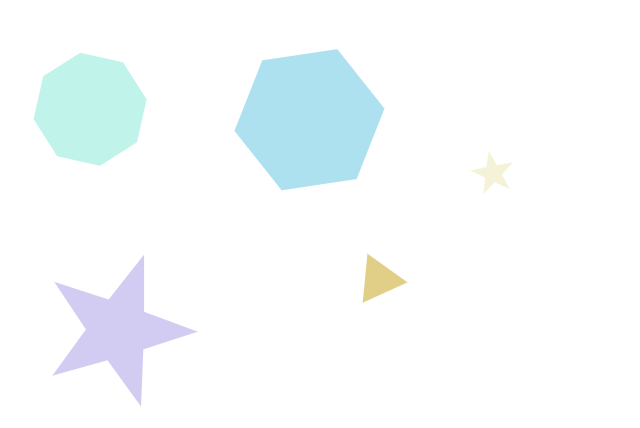
This background is drawn by a Shadertoy shader. Its source:

```glsl
const float PI = 3.14159265;

// Palette
const vec3 PAPER    = vec3(1.0);
const vec3 MINT     = vec3(0.753, 0.953, 0.914);
const vec3 SKY      = vec3(0.682, 0.882, 0.937);
const vec3 LAVENDER = vec3(0.824, 0.796, 0.949);
const vec3 CREAM    = vec3(0.961, 0.953, 0.843);
const vec3 SAND     = vec3(0.882, 0.812, 0.533);

// Placement: centre x, centre y, tip radius (canvas heights), turn (radians)
const vec4 OCTAGON    = vec4(0.2105, 0.7447, 0.1340,  0.173);
const vec4 HEXAGON    = vec4(0.7230, 0.7203, 0.1772,  0.148);
const vec4 TRIANGLE   = vec4(0.8860, 0.3467, 0.0665, -0.097);
const vec4 LARGE_STAR = vec4(0.2754, 0.2288, 0.1866, -0.020);
const vec4 SMALL_STAR = vec4(1.1520, 0.5950, 0.0532,  0.503);

const float STAR_POINTS = 5.0;
const float STAR_INNER  = 0.4;   // inner radius / tip radius
const float EDGE_PIXELS = 1.0;   // width of the smoothed edge

// Signed edge distance of a figure with equal tips, folded into half a sector
float radialShape(vec2 p, vec4 place, float tips, float innerRatio) {
    p -= place.xy;
    float halfSector = PI / tips;
    float angle = mod(atan(p.y, p.x) - place.w + halfSector, 2.0 * halfSector) - halfSector;
    vec2 folded = length(p) * vec2(cos(angle), abs(sin(angle)));
    vec2 tip = vec2(place.z, 0.0);
    vec2 inner = place.z * innerRatio * vec2(cos(halfSector), sin(halfSector));
    vec2 side = normalize(inner - tip);
    return dot(folded - tip, vec2(side.y, -side.x));
}

float polygon(vec2 p, vec4 place, float corners) {
    return radialShape(p, place, corners, cos(PI / corners));
}

float star(vec2 p, vec4 place) {
    return radialShape(p, place, STAR_POINTS, STAR_INNER);
}

// Lays a flat colour inside the shape
vec3 paint(vec3 base, vec3 ink, float dist) {
    float coverage = clamp(0.5 - dist * iResolution.y / EDGE_PIXELS, 0.0, 1.0);
    return mix(base, ink, coverage);
}

void mainImage(out vec4 fragColor, in vec2 fragCoord) {
    vec2 p = fragCoord / iResolution.y;
    vec3 color = PAPER;

    // Polygons
    color = paint(color, MINT, polygon(p, OCTAGON, 8.0));
    color = paint(color, SKY,  polygon(p, HEXAGON, 6.0));
    color = paint(color, SAND, polygon(p, TRIANGLE, 3.0));

    // Stars
    color = paint(color, LAVENDER, star(p, LARGE_STAR));
    color = paint(color, CREAM,    star(p, SMALL_STAR));

    fragColor = vec4(color, 1.0);
}
```
